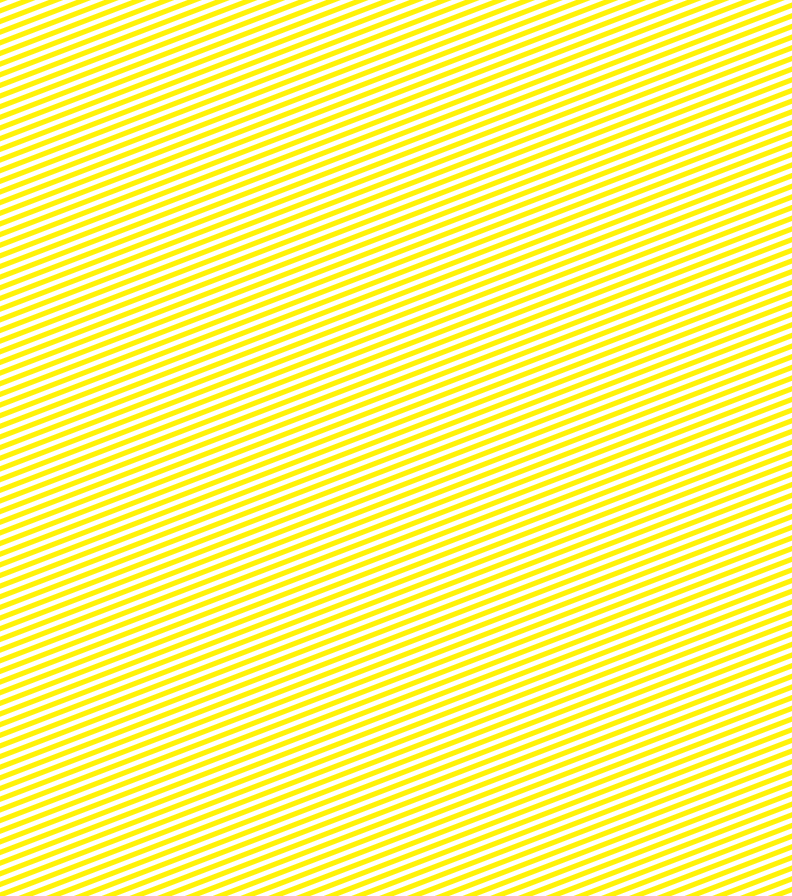
Reproduce this pattern procedurally as a WebGL 2 fragment shader.

```glsl
#version 300 es
precision highp float;

#define STRIPES_DOWN 84.1
#define SLANT_DEGREES 21.0
#define YELLOW_SHARE 0.52
#define PHASE 0.08
#define YELLOW vec3(1.0, 0.95, 0.035)
#define WHITE vec3(1.0)

uniform vec2 u_resolution;
out vec4 fragColor;

// Signed distance to the nearest stripe edge, negative inside, in canvas heights
float stripeDistance(vec2 point) {
    float slant = radians(SLANT_DEGREES);
    float period = cos(slant) / STRIPES_DOWN;
    float across = dot(point, vec2(-sin(slant), cos(slant))) / period - PHASE;
    float fromCenter = abs(fract(across + 0.5) - 0.5);
    return (fromCenter - 0.5 * YELLOW_SHARE) * period;
}

void main() {
    vec2 point = gl_FragCoord.xy / u_resolution.y;

    // Edge coverage over one pixel
    float pixel = 1.0 / u_resolution.y;
    float coverage = clamp(0.5 - stripeDistance(point) / pixel, 0.0, 1.0);

    fragColor = vec4(mix(WHITE, YELLOW, coverage), 1.0);
}
```
